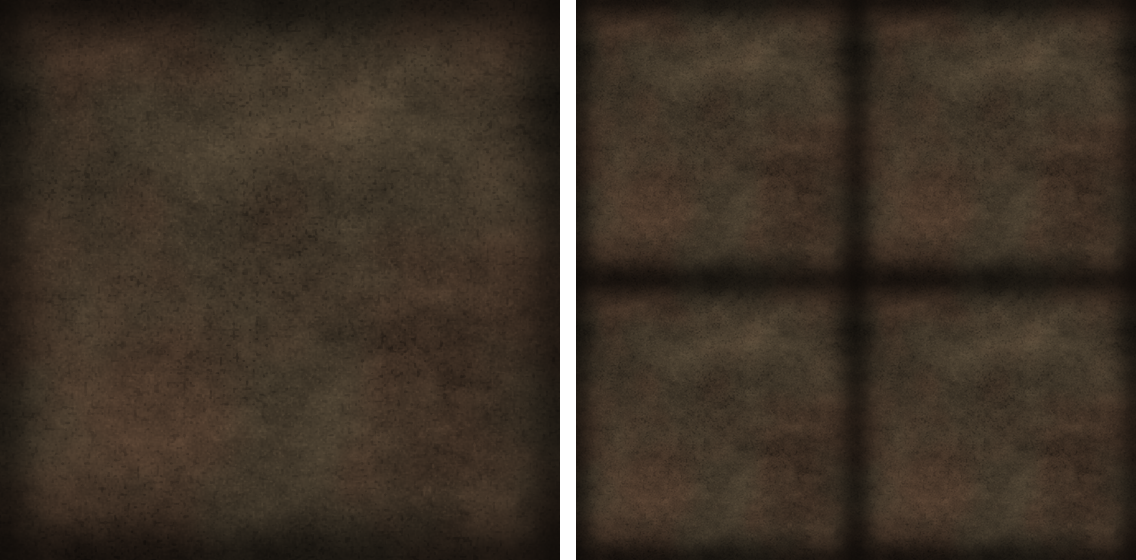
Left, the tile; right, the same tile 2 across and 2 down.
Give the GLSL for this texture, as a Shadertoy shader.

```glsl
const vec3 BASE = vec3(0.283, 0.230, 0.180);
const vec3 RUST_TINT = vec3(1.05, 0.98, 0.95);
const vec3 OLIVE_TINT = vec3(0.97, 1.02, 0.99);
const float CLOUD_CONTRAST = 0.62;
const float STREAK_CONTRAST = 0.24;
const float MOTTLE_CONTRAST = 0.26;
const float GRAIN_CONTRAST = 0.24;
const float PIT_DEPTH = 0.20;
const float FLECK_GAIN = 0.13;
const float EDGE_WIDTH = 0.062;
const float EDGE_DARKNESS = 0.50;
const float FADE_WIDTH = 0.19;
const float FADE_DARKNESS = 0.13;

// Integer hash of a lattice cell, 0 to 1
float hash(ivec2 cell, int seed) {
    uvec2 v = uvec2(cell + seed * ivec2(131, 197));
    v = v * 1664525u + 1013904223u;
    v.x += v.y * 1664525u;
    v.y += v.x * 1664525u;
    v ^= v >> 16u;
    v.x += v.y * 1664525u;
    v.y += v.x * 1664525u;
    v ^= v >> 16u;
    return float(v.x & 65535u) / 65535.0;
}

// Value noise that wraps after a whole number of cells
float noise(vec2 uv, ivec2 cells, int seed) {
    vec2 p = uv * vec2(cells);
    vec2 f = fract(p);
    ivec2 a = ivec2(floor(p)) % cells;
    ivec2 b = (a + 1) % cells;
    f = f * f * f * (f * (f * 6.0 - 15.0) + 10.0);
    float low = mix(hash(a, seed), hash(ivec2(b.x, a.y), seed), f.x);
    float high = mix(hash(ivec2(a.x, b.y), seed), hash(b, seed), f.x);
    return mix(low, high, f.y);
}

// Octaves of wrapping noise, centred on zero
float fbm(vec2 uv, ivec2 cells, int octaves, int seed) {
    float sum = 0.0, weight = 0.5;
    for (int i = 0; i < octaves; i++) {
        sum += weight * (noise(uv, cells, seed + i) - 0.5);
        cells *= 2;
        weight *= 0.55;
    }
    return sum;
}

// Darkening near opposite borders, smooth across the seam
float borderFade(vec2 edge, float width, float darkness) {
    vec2 fade = 1.0 - darkness * exp(-edge * edge / (width * width));
    return fade.x * fade.y;
}

void mainImage(out vec4 fragColor, in vec2 fragCoord) {
    vec2 uv = fract(fragCoord / iResolution.xy);

    // Broad stains and faint horizontal wear
    float clouds = fbm(uv, ivec2(4, 5), 5, 1);
    float streaks = fbm(uv, ivec2(5, 17), 4, 11);
    float mottle = fbm(uv, ivec2(34, 38), 3, 21);
    float tone = 1.0 + CLOUD_CONTRAST * clouds
        + STREAK_CONTRAST * streaks + MOTTLE_CONTRAST * mottle;

    // Fine grain with a slight woven bias
    float grain = 0.55 * (noise(uv, ivec2(256, 256), 31) - 0.5)
        + 0.30 * (noise(uv, ivec2(150, 300), 32) - 0.5)
        + 0.30 * (noise(uv, ivec2(300, 150), 33) - 0.5);
    tone += GRAIN_CONTRAST * grain;

    // Dark pits gather in patches, pale flecks in others
    float patches = noise(uv, ivec2(9, 9), 41);
    float pits = smoothstep(0.70, 0.92, noise(uv, ivec2(170, 180), 42));
    float flecks = smoothstep(0.74, 0.95, noise(uv, ivec2(190, 200), 43));
    tone -= PIT_DEPTH * pits * mix(0.35, 1.0, patches);
    tone += FLECK_GAIN * flecks * mix(1.0, 0.3, patches);

    // Slow drift between rust and olive
    float drift = fbm(uv, ivec2(4, 4), 4, 51);
    vec3 tint = mix(OLIVE_TINT, RUST_TINT, smoothstep(-0.25, 0.25, drift));

    // Burnt border
    vec2 edge = min(uv, 1.0 - uv);
    float border = borderFade(edge, EDGE_WIDTH, EDGE_DARKNESS)
        * borderFade(edge, FADE_WIDTH, FADE_DARKNESS);

    fragColor = vec4(clamp(BASE * tint * tone * border, 0.0, 1.0), 1.0);
}
```
